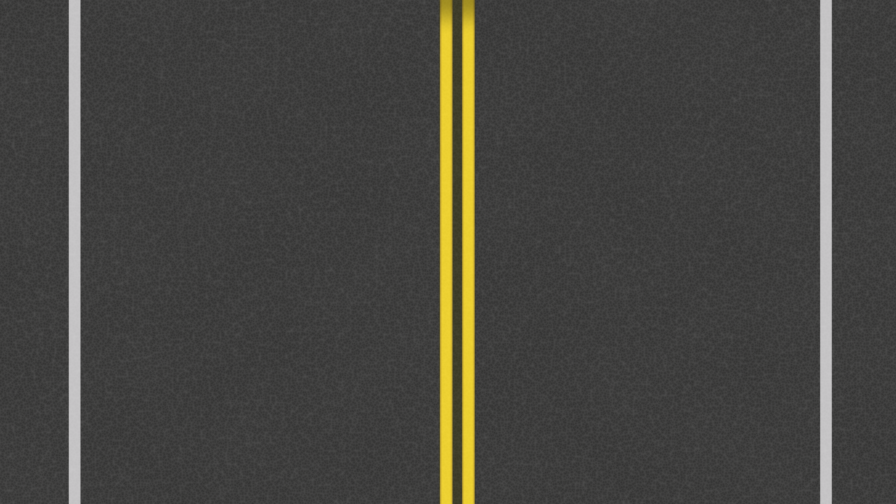
Reproduce this texture procedurally as a Shadertoy shader.

```glsl
// A straight asphalt road seen from above: pale edge lines and a double yellow centre line.
// The stripes are soft-edged distance bands in units of canvas height;
// cellular noise and layered sines give the asphalt its grain and faint mottling.

vec2 hash22(vec2 p) {
    vec3 q = fract(vec3(p.xyx) * vec3(0.1031, 0.1030, 0.0973));
    q += dot(q, q.yzx + 33.33);
    return fract((q.xx + q.yz) * q.zy);
}

// Distance to the nearest scattered point
float cellular(vec2 p) {
    vec2 cell = floor(p), local = fract(p);
    float nearest = 2.0;
    for (int y = -1; y <= 1; y++) {
        for (int x = -1; x <= 1; x++) {
            vec2 offset = vec2(x, y);
            vec2 delta = offset + hash22(cell + offset + 17.0) - local;
            nearest = min(nearest, dot(delta, delta));
        }
    }
    return sqrt(nearest);
}

// Coverage of a vertical stripe, softened at both edges
float stripe(float x, float center, float halfWidth, float soft) {
    return 1.0 - smoothstep(-soft, soft, abs(x - center) - halfWidth);
}

void mainImage(out vec4 fragColor, in vec2 fragCoord) {
    vec2 uv = fragCoord / iResolution.y;
    float soft = max(0.0018, 0.7 / iResolution.y);

    // Asphalt: fine stones, coarser clumps and broad mottling
    float grain = 0.065 * (cellular(uv * 190.0) - 0.48)
                + 0.035 * (cellular(uv * 75.0 + 9.0) - 0.48);
    float mottling = sin(uv.x * 13.0 + 2.0 * sin(uv.y * 9.0))
                   * sin(uv.y * 17.0 + sin(uv.x * 21.0));
    vec3 color = vec3(0.248, 0.247, 0.245) + grain + 0.004 * mottling;

    // White edge lines
    float white = stripe(uv.x, 0.1481, 0.0116, soft)
                + stripe(uv.x, 1.6389, 0.0116, soft);
    color = mix(color, vec3(0.775, 0.77, 0.775) + 0.3 * grain, white);

    // Olive shade around and between the centre lines
    float shade = stripe(uv.x, 0.9074, 0.036, 0.003);
    color = mix(color, vec3(0.245, 0.24, 0.15) + 0.5 * grain, 0.8 * shade);

    // Double yellow line: bright core, ochre edges, worn at the top
    float across = abs(abs(uv.x - 0.9074) - 0.022);
    float yellow = 1.0 - smoothstep(-soft, soft, across - 0.0124);
    vec3 paint = mix(vec3(0.93, 0.82, 0.20), vec3(0.78, 0.66, 0.20),
                     smoothstep(0.007, 0.0125, across));
    paint *= 1.0 - 0.32 * smoothstep(0.93, 1.0, uv.y);
    color = mix(color, paint + 0.3 * grain, yellow);

    fragColor = vec4(color, 1.0);
}
```
